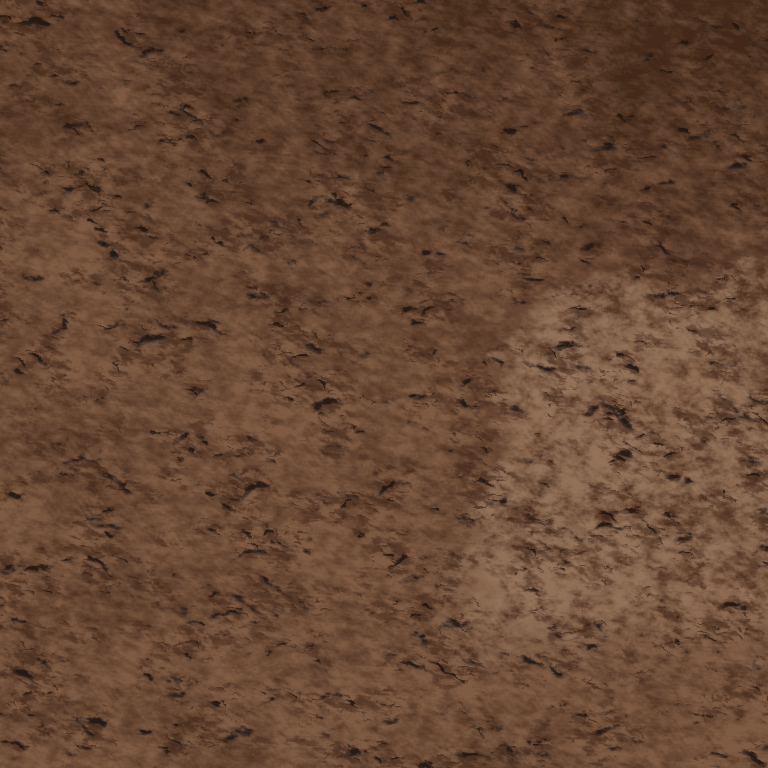
A WebGL 2 fragment shader for this texture:

```glsl
#version 300 es
precision highp float;

uniform vec2 u_resolution;
out vec4 fragColor;

// Colours
const vec3 SHADE = vec3(0.27, 0.165, 0.105);
const vec3 EARTH = vec3(0.46, 0.325, 0.235);
const vec3 CLAY  = vec3(0.58, 0.45, 0.355);
const vec3 RUST  = vec3(0.25, 0.145, 0.095);
const vec3 SMOKE = vec3(0.25, 0.185, 0.16);
const vec3 INK   = vec3(0.11, 0.075, 0.06);

// Flecks: tilt range in radians, half size in cells
const float TILT_MIN = -0.8;
const float TILT_MAX = 0.4;
const vec2 FLECK_SIZE = vec2(0.75, 0.15);
const float RAGGEDNESS = 0.005;

// Pale patch
const vec2 PATCH_CENTER = vec2(0.87, 0.40);
const vec2 PATCH_HALF = vec2(0.24, 0.24);
const float PATCH_ROUND = 0.07;
const float PATCH_SLANT = 0.2;
const float PATCH_WOBBLE = 0.07;

const float GRAIN_TILT = -0.3;

vec3 hash3(vec2 p) {
    vec3 k = vec3(dot(p, vec2(127.1, 311.7)), dot(p, vec2(269.5, 183.3)), dot(p, vec2(419.2, 371.9)));
    return fract(sin(k) * 43758.5);
}

vec2 rotate(vec2 p, float angle) {
    float c = cos(angle), s = sin(angle);
    return vec2(c * p.x + s * p.y, c * p.y - s * p.x);
}

// Layered, bent sines; roughly -1 to 1
float mottle(vec2 p) {
    float sum = 0.0, amplitude = 0.5;
    for (int i = 0; i < 5; i++) {
        p = rotate(p, 1.1) + 2.3;
        vec2 q = p + 0.9 * sin(1.3 * p.yx + vec2(1.7, 4.1)) + 0.5 * sin(2.1 * p.yx + 0.6);
        sum += amplitude * sin(q.x) * sin(q.y);
        amplitude *= 0.65;
        p *= 1.8;
    }
    return sum;
}

// Cellular layer of bent, tapered marks
float flecks(vec2 p, float density, float seed) {
    vec2 q = p * density;
    vec2 cell = floor(q);
    float ink = 0.0;
    for (int j = -1; j <= 1; j++) {
        for (int i = -1; i <= 1; i++) {
            vec2 id = cell + vec2(i, j);
            vec3 place = hash3(id + seed);
            vec3 form = hash3(id + seed + 57.3);
            vec2 d = rotate(q - id - place.xy, mix(TILT_MIN, TILT_MAX, place.z));
            d.y += 0.07 * sin(6.0 * d.x + 6.28 * form.x);
            float reach = length(d / (FLECK_SIZE * (0.5 + 0.7 * form.yz)));
            ink = max(ink, (1.0 - smoothstep(0.1, 1.0, reach)) * mix(0.35, 1.0, form.x));
        }
    }
    return ink;
}

// Signed distance to the slanted patch
float patchDistance(vec2 p) {
    vec2 d = p - PATCH_CENTER;
    d.x -= PATCH_SLANT * d.y;
    vec2 e = abs(d) - PATCH_HALF + PATCH_ROUND;
    return length(max(e, 0.0)) + min(max(e.x, e.y), 0.0) - PATCH_ROUND;
}

void main() {
    vec2 p = gl_FragCoord.xy / u_resolution;

    // Noise fields, from broad to fine
    float broad = mottle(p * vec2(9.0, 13.0));
    float cloud = mottle(p * vec2(24.0, 36.0) + 7.0);
    float grain = mottle(rotate(p, GRAIN_TILT) * vec2(75.0, 160.0));
    float grit = mottle(p * vec2(110.0, 140.0) + 31.0);

    // Ground, dimmer towards the top right
    float dim = smoothstep(0.45, 1.05, p.y) * (0.25 + 0.5 * p.x);
    float light = 0.87 + 0.22 * broad + 0.22 * cloud + 0.36 * grain + 0.24 * grit - dim;
    vec3 color = mix(SHADE, EARTH, clamp(light, 0.0, 1.2));

    // Pale patch with a rusty rim, softer at its lower side
    float edge = patchDistance(p) + PATCH_WOBBLE * (0.6 * broad + 0.7 * cloud) + 0.01 * grit;
    float softness = mix(0.07, 0.018, smoothstep(0.15, 0.35, p.y));
    float pale = 1.0 - smoothstep(-softness, softness, edge);
    float rimOffset = (edge - 0.025) / 0.02;
    float rim = exp(-rimOffset * rimOffset) * smoothstep(0.2, 0.4, p.y);
    float cover = 0.58 - 0.6 * (p.x - 0.75) + 0.5 * cloud + 0.45 * grit + 0.3 * grain;
    color = mix(color, RUST, 0.25 * rim);
    color = mix(color, CLAY, pale * clamp(cover, 0.0, 0.95));

    // Clustered flecks with ragged outlines
    vec2 ragged = p + RAGGEDNESS * vec2(grit, 0.7 * grain);
    float cluster = smoothstep(-0.3, 0.4, mottle(p * vec2(26.0, 38.0) + 19.0));
    float coarse = flecks(ragged, 19.0, 3.0) * cluster;
    float medium = flecks(ragged, 34.0, 11.0) * mix(0.2, 1.0, cluster);
    float fine = flecks(ragged, 64.0, 23.0) * mix(0.3, 1.0, cluster);

    // Stains below, dark cores on top
    float stain = smoothstep(0.0, 0.7, 0.4 * cluster - grain - 0.1) * cluster;
    color = mix(color, RUST, 0.45 * stain);
    color = mix(color, RUST, 0.65 * smoothstep(0.1, 0.8, fine));
    color = mix(color, SMOKE, 0.5 * smoothstep(0.05, 0.6, coarse));
    float core = max(coarse, 0.9 * medium) * (0.85 - 0.6 * grain - 0.4 * grit);
    color = mix(color, INK, 0.8 * smoothstep(0.16, 0.75, core));

    fragColor = vec4(color, 1.0);
}
```
